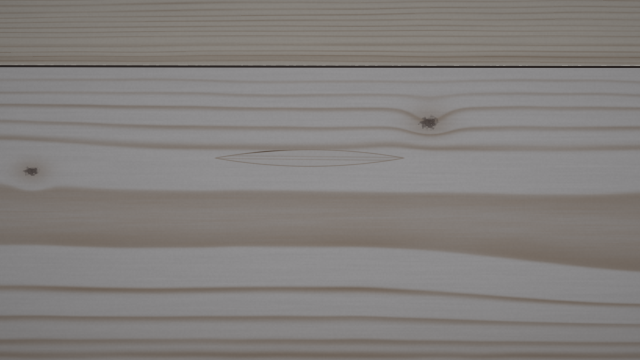
Reproduce this texture procedurally as a Shadertoy shader.

```glsl
// Two pale softwood boards under dim light, divided by a dark horizontal seam.
// Growth rings are level curves of a height field bent by two knots; streaked
// noise gives the fibres, and a lens-shaped inlay sits in the lower board.

#define PALE_WOOD vec3(0.575, 0.573, 0.580)
#define WARM_WOOD vec3(0.555, 0.538, 0.515)
#define RING_BROWN vec3(0.425, 0.365, 0.310)
#define KNOT_DARK vec3(0.230, 0.200, 0.195)
#define SEAM_DARK vec3(0.130, 0.105, 0.100)
#define SEAM_HEIGHT 0.816
#define KNOT_RIGHT vec2(1.192, 0.660)
#define KNOT_LEFT vec2(0.088, 0.525)
#define INLAY_CENTER vec2(0.860, 0.561)
#define INLAY_HALF vec2(0.263, 0.023)
#define FIBRE_CONTRAST 0.035
#define VIGNETTE 0.30

// Rings of the lower board: height, softness above, softness below, strength
const vec4 RINGS[11] = vec4[11](
    vec4(0.775, 0.004, 0.005, 0.22), vec4(0.738, 0.004, 0.006, 0.26),
    vec4(0.700, 0.004, 0.008, 0.42), vec4(0.645, 0.005, 0.009, 0.42),
    vec4(0.587, 0.012, 0.007, 0.42), vec4(0.463, 0.007, 0.045, 0.32),
    vec4(0.320, 0.045, 0.006, 0.45), vec4(0.200, 0.006, 0.011, 0.65),
    vec4(0.120, 0.005, 0.012, 0.48), vec4(0.055, 0.006, 0.013, 0.48),
    vec4(0.015, 0.012, 0.010, 0.58));

float hash(vec2 p) {
    vec3 q = fract(p.xyx * 0.1031);
    q += dot(q, q.yzx + 33.33);
    return fract((q.x + q.y) * q.z);
}

float noise(vec2 p) {
    vec2 i = floor(p), f = fract(p);
    f = f * f * (3.0 - 2.0 * f);
    return mix(mix(hash(i), hash(i + vec2(1, 0)), f.x),
               mix(hash(i + vec2(0, 1)), hash(i + vec2(1, 1)), f.x), f.y);
}

float bell(vec2 d, vec2 size) {
    d /= size;
    return exp(-dot(d, d));
}

// Long horizontal fibres, centred on zero
float fibres(vec2 p) {
    return 0.6 * noise(p * vec2(5.0, 160.0)) + 0.4 * noise(p * vec2(14.0, 260.0) + 31.0) - 0.5;
}

// Undisturbed ring height of a point in the lower board
float ringHeight(vec2 p) {
    float h = p.y + 0.010 * (noise(p * vec2(2.6, 4.0) + 7.0) - 0.5);
    h += 0.003 * (noise(p * vec2(9.0, 12.0)) - 0.5);
    h += 0.036 * bell(p - KNOT_RIGHT, vec2(0.065, 0.055));
    h -= 0.036 * bell(p - vec2(0.0, 0.56), vec2(0.27, 0.12));
    h += 0.024 * bell(p - KNOT_LEFT + vec2(0.0, 0.03), vec2(0.050, 0.035));
    h -= 0.012 * bell(p - vec2(1.11, 0.60), vec2(0.14, 0.04));
    float drop = exp(-pow((p.y - 0.24) / 0.14, 2.0));
    return h + 0.070 * smoothstep(0.95, 1.85, p.x) * drop;
}

vec3 lowerBoard(vec2 p, float fibre) {
    float h = ringHeight(p);
    float clear = 1.0;
    for (int i = 0; i < 11; i++) {
        float d = h - RINGS[i].x;
        float s = d / (d > 0.0 ? RINGS[i].y : RINGS[i].z);
        float vary = 0.8 + 0.4 * noise(vec2(p.x * 4.0, float(i) * 9.0));
        clear *= 1.0 - RINGS[i].w * vary * exp(-s * s);
    }
    // Broad brown band between two rings, and a faint overall warmth
    float band = smoothstep(0.312, 0.328, h) * (1.0 - smoothstep(0.455, 0.470, h));
    clear *= 1.0 - band * (0.30 + 0.7 * fibre * 0.35);
    clear *= 0.96 - 0.10 * smoothstep(0.18, 0.0, p.y);
    return mix(RING_BROWN, PALE_WOOD, clear);
}

vec3 upperBoard(vec2 p) {
    float h = p.y + 0.012 * (noise(p * vec2(1.4, 3.0)) - 0.5) + 0.004 * noise(p * vec2(5.0, 20.0));
    float phase = h * 62.0 + 1.2 * noise(vec2(p.x * 0.5, h * 30.0));
    float line = pow(0.5 + 0.5 * cos(6.2832 * phase), 3.0);
    float tint = line * (0.18 + 0.24 * noise(vec2(p.x * 4.0, floor(phase) * 5.0)));
    tint += 0.30 * exp(-pow((h - 0.842) / 0.010, 2.0));
    return mix(WARM_WOOD, RING_BROWN, tint);
}

vec3 addKnot(vec3 col, vec2 d, vec2 size) {
    float mottle = noise(d * 170.0 + 50.0);
    col = mix(col, RING_BROWN, 0.40 * bell(d, size * 2.4));
    float edge = length(d / size) + 0.7 * (mottle - 0.5);
    return mix(col, KNOT_DARK, (0.60 + 0.30 * mottle) * (1.0 - smoothstep(0.35, 1.15, edge)));
}

vec3 addInlay(vec3 col, vec2 p, float px) {
    vec2 d = p - INLAY_CENTER;
    float t = d.x / INLAY_HALF.x;
    float rim = abs(d.y) - INLAY_HALF.y * (1.0 - t * t);
    float within = 1.0 - smoothstep(0.98, 1.02, abs(t));
    float inside = within * (1.0 - smoothstep(-px, px, rim));
    float grain = exp(-pow((abs(d.y + 0.003 * t) - 0.004) / 0.0022, 2.0));
    col = mix(col, mix(PALE_WOOD, RING_BROWN, 0.08 + 0.20 * grain), 0.85 * inside);
    // Thin outline, with an open gap at the upper left
    float outline = within * exp(-pow(rim / 0.0020, 2.0));
    float gap = step(0.0, d.y) * bell(vec2(t + 0.45, 0.0), vec2(0.20, 1.0));
    return mix(col, mix(RING_BROWN, KNOT_DARK, 0.4 * gap), outline * (0.38 + 0.5 * gap));
}

void mainImage(out vec4 fragColor, in vec2 fragCoord) {
    vec2 p = fragCoord / iResolution.y;
    vec2 uv = fragCoord / iResolution.xy;
    float px = 1.0 / iResolution.y;
    float fibre = fibres(p);

    vec3 col = lowerBoard(p, fibre);
    col = addKnot(col, p - KNOT_RIGHT, vec2(0.026, 0.018));
    col = addKnot(col, p - KNOT_LEFT, vec2(0.021, 0.013));
    col = addInlay(col, p, px);

    // Seam with a chipped pale lip
    float d = p.y - SEAM_HEIGHT + 0.0012 * p.x;
    col = mix(col, upperBoard(p), smoothstep(-px, px, d));
    float chips = smoothstep(0.55, 0.85, noise(vec2(p.x * 110.0, 3.0)));
    col += 0.10 * chips * exp(-pow((d - 0.003) / 0.002, 2.0));
    col = mix(col, SEAM_DARK, 0.9 * (1.0 - smoothstep(0.0012, 0.0012 + 1.2 * px, abs(d))));

    // Fibres, fine speckle and uneven light
    col *= 1.0 + FIBRE_CONTRAST * fibre + 0.022 * (noise(p * 230.0) - 0.5);
    vec2 c = uv - vec2(0.54, 0.53);
    col *= 1.0 - VIGNETTE * dot(c, c);
    fragColor = vec4(col, 1.0);
}
```
